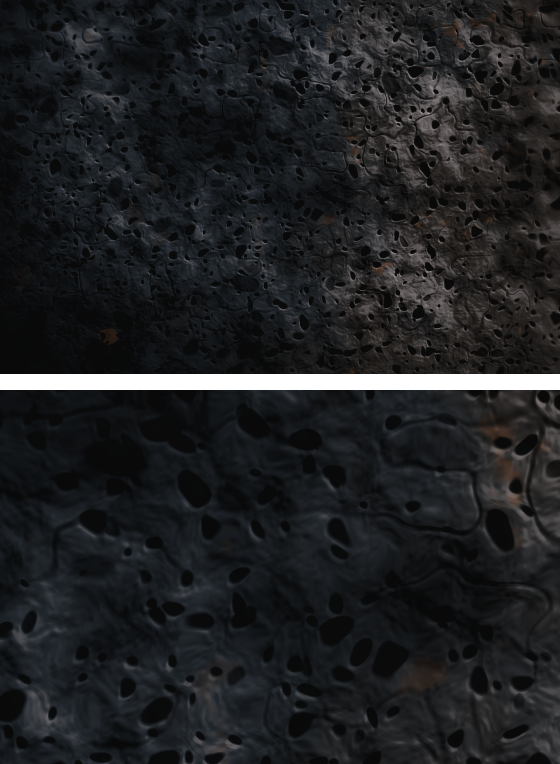
Top: the whole. Bottom: its middle third, enlarged.
Reproduce this texture procedurally as a Shadertoy shader.

```glsl
const vec3 PIT_BLACK = vec3(0.036, 0.037, 0.038);
const vec3 SLATE = vec3(0.175, 0.205, 0.235);
const vec3 UMBER = vec3(0.215, 0.197, 0.185);
const vec3 PALE_ASH = vec3(0.33, 0.31, 0.315);
const vec3 RUST = vec3(0.40, 0.25, 0.16);
const vec2 LIGHT_STEP = vec2(0.0025, 0.0040);
const float GRAIN_SCALE = 15.0;
const float GRAIN_CONTRAST = 1.7;
const float RELIEF_GAIN = 1.3;
const float EXPOSURE = 1.12;

float hash(vec2 p) {
    return fract(sin(dot(p, vec2(127.1, 311.7))) * 43758.5453);
}

vec2 hash2(vec2 p) {
    return vec2(hash(p), hash(p + 57.3));
}

float noise(vec2 p) {
    vec2 i = floor(p), f = fract(p);
    f = f * f * (3.0 - 2.0 * f);
    return mix(mix(hash(i), hash(i + vec2(1, 0)), f.x),
               mix(hash(i + vec2(0, 1)), hash(i + vec2(1, 1)), f.x), f.y);
}

float fbm(vec2 p, float gain) {
    float sum = 0.0, total = 0.0, amp = 1.0;
    for (int i = 0; i < 5; i++) {
        sum += amp * noise(p);
        total += amp;
        amp *= gain;
        p = mat2(1.6, 1.2, -1.2, 1.6) * p + 9.7;
    }
    return sum / total;
}

// Soft elliptical spot, 1 at the centre
float blob(vec2 p, vec2 centre, vec2 size) {
    vec2 d = (p - centre) / size;
    return exp(-dot(d, d));
}

// Scattered gas bubbles, one candidate per cell
float pores(vec2 p, float scale, float density, float soft) {
    vec2 q = p * scale, cell = floor(q);
    float depth = 0.0;
    for (int y = -1; y <= 1; y++)
    for (int x = -1; x <= 1; x++) {
        vec2 id = cell + vec2(x, y);
        vec2 place = hash2(id + scale), kind = hash2(id + scale + 17.3);
        vec2 d = q - id - 0.2 - 0.6 * place;
        float a = 6.2832 * place.y;
        d = mat2(cos(a), -sin(a), sin(a), cos(a)) * d;
        d.x *= 1.0 + 0.6 * kind.y;
        float present = smoothstep(0.0, 0.12, density - kind.x);
        float radius = mix(0.17, 0.45, kind.y * kind.y);
        depth = max(depth, present * (1.0 - smoothstep(radius - soft, radius + soft, length(d))));
    }
    return depth;
}

// x: height, y: pit darkness, z: grain
vec3 relief(vec2 p, float blur) {
    vec2 warp = vec2(noise(p * 38.0), noise(p * 38.0 + 31.0)) - 0.5;
    vec2 w = p + 0.016 * warp;
    float soft = mix(0.07, 0.19, blur);
    float right = smoothstep(0.55, 1.0, p.x);
    float cluster = noise(p * 5.0 + 3.0) - 0.5;

    float large = pores(w, 11.0, mix(0.42, 0.06, right) + 0.5 * cluster, soft);
    float medium = pores(w, 23.0, 0.42 + 0.6 * cluster, soft);
    float small = pores(w, 43.0, 0.36 - 0.5 * cluster, soft * 1.3);
    float pit = max(0.55 * large, max(0.84 * medium, 0.80 * small));

    vec2 slanted = mat2(0.85, 0.70, -0.53, 1.10) * w;
    float grain = fbm(slanted * GRAIN_SCALE, mix(0.72, 0.48, blur));
    float crack = 1.0 - smoothstep(0.0, 0.07, abs(noise(w * 21.0 + 5.0) - 0.5));
    pit = max(pit, 0.5 * crack * noise(w * 9.0));
    return vec3(grain - 0.40 * pit, pit, grain);
}

// Broad light and shade over the boulder
float illumination(vec2 p) {
    float lit = 0.50;
    lit += 0.62 * blob(p, vec2(1.08, 0.80), vec2(0.42, 0.24));
    lit += 0.55 * blob(p, vec2(1.18, 0.27), vec2(0.40, 0.30));
    lit += 0.50 * blob(p, vec2(0.30, 0.87), vec2(0.36, 0.17));
    lit += 0.30 * blob(p, vec2(0.48, 0.45), vec2(0.36, 0.20));
    lit *= 1.0 - 0.65 * blob(p, vec2(0.62, 0.64), vec2(0.17, 0.09));
    lit *= 1.0 - 0.80 * blob(p, vec2(0.36, 0.84), vec2(0.11, 0.07));
    lit *= 1.0 - 0.45 * blob(p, vec2(0.82, 0.46), vec2(0.16, 0.08));
    lit *= mix(0.45, 1.0, smoothstep(-0.05, 0.25, p.x));
    lit *= mix(0.55, 1.0, smoothstep(0.0, 0.35, p.y + 0.35 * max(p.x - 0.5, 0.0)));
    return lit * (0.75 + 0.5 * noise(p * 4.5 + 8.0));
}

void mainImage(out vec4 fragColor, in vec2 fragCoord) {
    vec2 p = fragCoord / iResolution.y;
    float blur = max(blob(p, vec2(0.15, 0.98), vec2(0.40, 0.28)), smoothstep(1.25, 1.55, p.x));

    // Surface shading
    vec3 rock = relief(p, blur);
    float slope = rock.x - relief(p + LIGHT_STEP, blur).x;
    float tone = 0.72 + GRAIN_CONTRAST * (rock.z - 0.5) + RELIEF_GAIN * slope;
    tone = max(tone, 0.0) * illumination(p) * EXPOSURE * (1.0 - rock.y);

    // Cool stone to the left, warm stone to the right and below
    float patches = fbm(p * 6.0 + 20.0, 0.5) - 0.5;
    float warmth = smoothstep(0.45, 1.35, p.x + 1.1 * patches + 0.35 * (0.4 - p.y));
    vec3 colour = mix(SLATE, UMBER, warmth) * tone;
    colour = mix(colour, PALE_ASH * tone, 0.6 * smoothstep(0.75, 1.15, tone));

    // Rusty flecks
    float fleck = smoothstep(0.69, 0.78, fbm(p * 17.0 + 40.0, 0.55));
    fleck *= 0.25 + 0.75 * warmth;
    fleck = max(fleck, smoothstep(0.45, 0.6, blob(p, vec2(0.29, 0.10), vec2(0.035, 0.03)) * (0.4 + rock.z)));
    colour = mix(colour, RUST * (0.3 + 0.7 * tone), 0.65 * fleck * (1.0 - rock.y));

    fragColor = vec4(max(colour, PIT_BLACK * (0.8 + 0.4 * rock.z)), 1.0);
}
```
